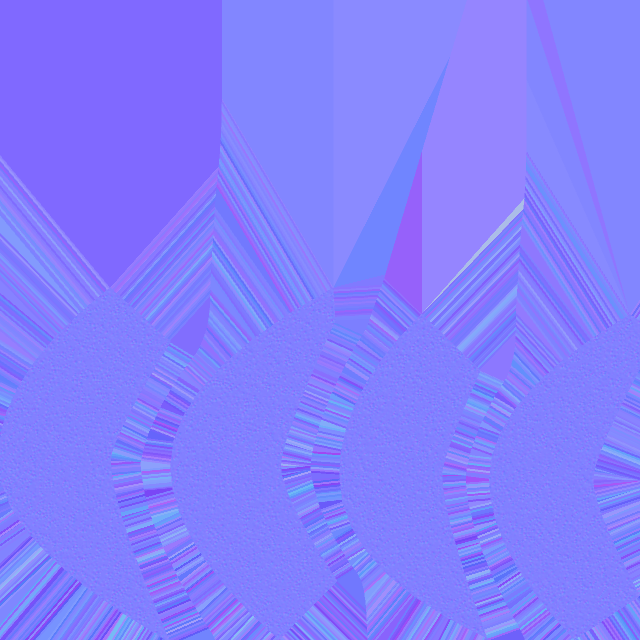
This texture map is drawn by a WebGL 2 fragment shader. Its source:

```glsl
#version 300 es
precision highp float;
// Tangent-space normal map: four grainy crescent islands whose rim colours spread outward as streaks.
uniform vec2 u_resolution;
out vec4 fragColor;

const vec3 FLAT_NORMAL = vec3(0.508, 0.502, 1.0);
const int CURVE_STEPS = 7;

// Nearest rim point found so far, plus the running state of the outline walk.
struct Rim {
    float dist2;
    vec2 foot;
    float along;
    vec2 tip;
    int island;
    float arc;
    float side;
};

vec2 hash2(vec2 cell) {
    vec3 q = fract(cell.xyx * vec3(0.1031, 0.1030, 0.0973));
    q += dot(q, q.yzx + 33.33);
    return fract((q.xx + q.yz) * q.zy);
}

vec2 bezier(vec2 a, vec2 control, vec2 b, float t) {
    return mix(mix(a, control, t), mix(control, b, t), t);
}

// Updates the nearest point and the inside/outside parity for one edge.
void walkEdge(vec2 p, vec2 from, vec2 to, inout Rim rim) {
    vec2 edge = to - from, ray = p - from;
    float len2 = max(dot(edge, edge), 1e-9), len = sqrt(len2);
    float t = clamp(dot(ray, edge) / len2, 0.0, 1.0);
    vec2 gap = ray - edge * t;
    float dist2 = dot(gap, gap);
    if (dist2 < rim.dist2) {
        rim.dist2 = dist2;
        rim.foot = from + edge * t;
        rim.along = rim.arc + t * len;
    }
    if ((from.y > p.y) != (to.y > p.y) && ray.x < edge.x * ray.y / edge.y) rim.side = -rim.side;
    rim.arc += len;
}

void walkCurve(vec2 p, vec2 a, vec2 control, vec2 b, inout Rim rim) {
    vec2 from = a;
    for (int i = 1; i <= CURVE_STEPS; i++) {
        vec2 to = bezier(a, control, b, float(i) / float(CURVE_STEPS));
        walkEdge(p, from, to, rim);
        from = to;
    }
}

// waist: left x, right x, y, lower left bulge; top and bottom: left corner, right corner.
void walkIsland(vec2 p, vec4 waist, vec4 top, vec4 bottom, int island, inout Rim rim) {
    vec2 left = waist.xz, right = waist.yz;
    float upperLeft = mix(left.y, top.y, 0.5), lowerLeft = mix(left.y, bottom.y, waist.w);
    float upperRight = mix(right.y, top.w, 0.18), lowerRight = mix(right.y, bottom.w, 0.25);
    float before = rim.dist2;
    walkCurve(p, top.xy, vec2(left.x, upperLeft), left, rim);
    walkCurve(p, left, vec2(left.x, lowerLeft), bottom.xy, rim);
    walkEdge(p, bottom.xy, bottom.zw, rim);
    walkCurve(p, bottom.zw, vec2(right.x, lowerRight), right, rim);
    walkCurve(p, right, vec2(right.x, upperRight), top.zw, rim);
    walkEdge(p, top.zw, top.xy, rim);
    if (rim.dist2 < before) {
        rim.tip = top.xy;
        rim.island = island;
    }
}

vec3 bands(float x, vec3 cuts, vec3 a, vec3 b, vec3 c, vec3 d) {
    return x < cuts.x ? a : x < cuts.y ? b : x < cuts.z ? c : d;
}

// Broad flat facets fanning up from the top corner of each island.
vec3 tipFan(int island, vec2 ray) {
    float lean = ray.x / max(ray.y, 0.001);
    vec3 violet = vec3(0.50, 0.41, 1.0), blue = vec3(0.51, 0.527, 1.0);
    vec3 lilac = vec3(0.585, 0.52, 1.0), purple = vec3(0.59, 0.38, 0.98);
    if (island == 0) return violet;
    if (island == 1) return bands(lean, vec3(0.0, 0.505, 4.0), blue,
        vec3(0.54, 0.54, 1.0), vec3(0.44, 0.52, 1.0), vec3(0.50, 0.48, 1.0));
    if (island == 2) return bands(lean, vec3(0.0, 0.8, 0.89), purple,
        lilac, lilac, vec3(0.67, 0.74, 0.91));
    return bands(lean, vec3(-0.44, -0.325, -0.275), vec3(0.53, 0.54, 1.0),
        blue, vec3(0.56, 0.46, 1.0), blue);
}

vec3 encodeTilt(vec2 tilt) {
    return FLAT_NORMAL + vec3(tilt, -0.7 * dot(tilt, tilt));
}

// Stripes of constant colour, indexed by distance along the rim.
vec3 streaks(float along, float strength) {
    vec2 broad = hash2(vec2(floor(along * 75.0), 3.0)) * 2.0 - 1.0;
    vec2 fine = hash2(vec2(floor(along * 330.0), 17.0)) * 2.0 - 1.0;
    vec2 tilt = broad * vec2(0.03, 0.055) + fine * abs(fine) * vec2(0.13, 0.16);
    return encodeTilt(tilt * strength);
}

// Cellular dimples: each cell tilts the surface around its nearest point.
vec2 dimples(vec2 p) {
    vec2 cell = floor(p), nearest = vec2(2.0), nearestId = cell;
    for (int k = 0; k < 9; k++) {
        vec2 id = cell + vec2(k % 3 - 1, k / 3 - 1);
        vec2 offset = id + hash2(id) - p;
        if (dot(offset, offset) < dot(nearest, nearest)) {
            nearest = offset;
            nearestId = id;
        }
    }
    float depth = hash2(nearestId + 71.0).x * 1.6 - 0.5;
    return nearest * depth * exp(-3.0 * dot(nearest, nearest));
}

vec3 surface(vec2 p) {
    Rim rim = Rim(9.0, vec2(0.0), 0.0, vec2(0.0), 0, 0.0, 1.0);
    walkIsland(p, vec4(-0.004, 0.173, 0.280, 0.45), vec4(0.172, 0.551, 0.267, 0.466), vec4(0.262, -0.002, 0.268, -0.008), 0, rim);
    walkIsland(p, vec4(0.266, 0.439, 0.272, 0.45), vec4(0.521, 0.551, 0.524, 0.499), vec4(0.436, 0.0, 0.527, 0.092), 1, rim);
    walkIsland(p, vec4(0.530, 0.691, 0.258, 0.58), vec4(0.659, 0.510, 0.751, 0.421), vec4(0.760, 0.003, 0.763, -0.002), 2, rim);
    walkIsland(p, vec4(0.764, 0.927, 0.251, 0.45), vec4(0.984, 0.509, 1.03, 0.479), vec4(0.898, 0.0, 1.0, 0.069), 3, rim);
    if (rim.side < 0.0) return encodeTilt(0.27 * dimples(p * 215.0));
    if (distance(rim.foot, rim.tip) < 0.0005) return tipFan(rim.island, p - rim.tip);
    return streaks(rim.along, mix(1.1, 0.8, smoothstep(0.3, 0.5, rim.foot.y)));
}

void main() {
    // Two staggered samples per pixel soften every seam.
    vec2 stagger = vec2(0.25, 0.15);
    vec3 colour = surface((gl_FragCoord.xy - stagger) / u_resolution)
                + surface((gl_FragCoord.xy + stagger) / u_resolution);
    fragColor = vec4(colour * 0.5, 1.0);
}
```
